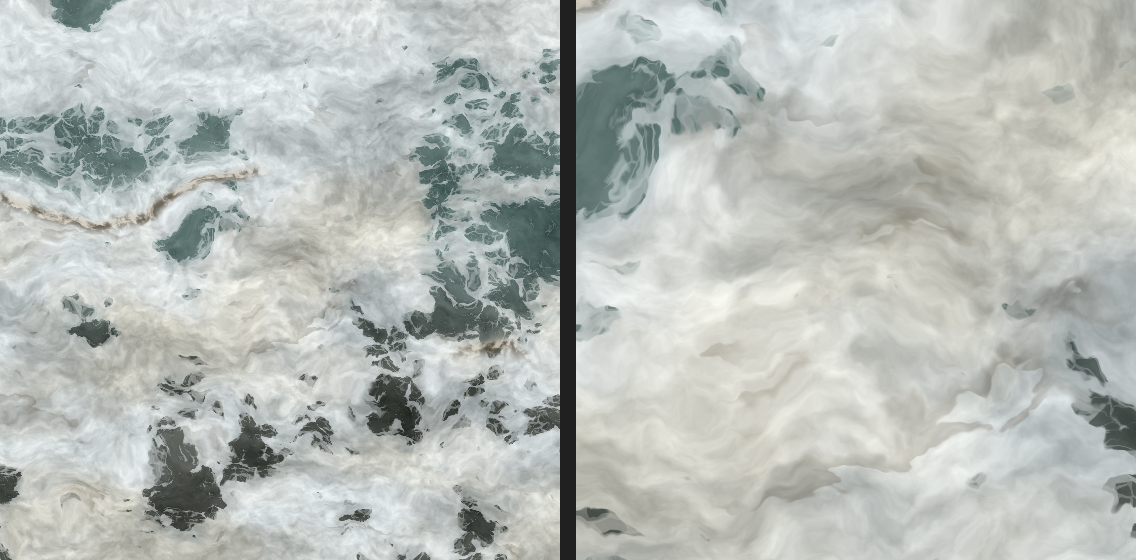
Left: the whole. Right: its middle third, enlarged.
A Shadertoy shader for this texture:

```glsl
// Churning sea foam seen from above: pale, slightly sandy froth torn open
// over teal and murky water. Cellular noise draws the lace, layered noise
// warps it and shades the froth; two curved crests carry brown spray.

vec2 hash2(vec2 p) {
    vec3 h = fract(p.xyx * vec3(0.1031, 0.1030, 0.0973));
    h += dot(h, h.yzx + 33.33);
    return fract((h.xx + h.yz) * h.zy);
}

// Distance from the cell borders, where the foam strands lie
float lace(vec2 p) {
    vec2 id = floor(p), f = fract(p), d = vec2(9.0);
    for (int y = -1; y <= 1; y++)
    for (int x = -1; x <= 1; x++) {
        vec2 o = vec2(x, y);
        float r = length(o + hash2(id + o + 57.0) - f);
        d = r < d.x ? vec2(r, d.x) : vec2(d.x, min(d.y, r));
    }
    return d.y - d.x;
}

float smoothNoise(vec2 p) {
    vec2 i = floor(p), f = fract(p), u = f * f * (3.0 - 2.0 * f);
    return mix(mix(hash2(i).x, hash2(i + vec2(1, 0)).x, u.x),
               mix(hash2(i + vec2(0, 1)).x, hash2(i + vec2(1, 1)).x, u.x), u.y);
}

// Layered noise, roughly -1 to 1
float layers(vec2 p) {
    float sum = 0.0, amp = 1.0;
    p += 31.0;
    for (int i = 0; i < 6; i++) {
        sum += amp * (smoothNoise(p) - 0.5);
        p = mat2(1.9, 0.6, -0.6, 1.9) * p + 7.3;
        amp *= 0.54;
    }
    return sum;
}

float gap(float d, float t) {
    return smoothstep(t, t + 0.12, d);
}

// Ragged ridge around height h, limited to x between a and b
float crest(float h, float x, float a, float b) {
    return exp(-h * h / 0.00013) * smoothstep(a - 0.05, a + 0.03, x)
         * (1.0 - smoothstep(b - 0.1, b, x));
}

void mainImage(out vec4 fragColor, in vec2 fragCoord) {
    vec2 p = fragCoord / iResolution.xy;
    vec2 q = p + 0.045 * vec2(layers(p * 7.0), layers(p * 8.0 + 40.0));
    vec2 m = mix(p, q, 0.7);
    float clump = layers(q * vec2(6.0, 7.0) + 3.0);
    float patches = layers(q * vec2(13.0, 17.0) + 60.0);
    vec2 streak = q * vec2(6.0, 11.0) + 90.0;
    float tone = layers(streak);
    float relief = tone - layers(streak + vec2(0.05, 0.13));
    float grain = layers(q * vec2(75.0, 100.0));

    // Heights above the two breaking crests
    float hLeft = m.y - 0.655 + 0.04 * cos(9.0 * (m.x - 0.15));
    float hRight = m.y - 0.385 + 4.0 * (m.x - 0.87) * (m.x - 0.87);

    // Open water: left pool, right channel and scattered tears
    float pool = smoothstep(0.01, 0.08, hLeft) * (1.0 - smoothstep(0.78, 0.83, m.y))
               * (1.0 - smoothstep(0.38, 0.47, m.x));
    float channel = smoothstep(0.72, 0.80, m.x) * smoothstep(0.39, 0.46, m.y)
                  * (1.0 - smoothstep(-0.04, 0.04, m.y - 0.95 + 0.6 * (m.x - 0.72)));
    float lower = 1.0 - smoothstep(0.1, 0.6, m.y);
    float rim = lower * max(1.0 - smoothstep(0.03, 0.12, m.x), smoothstep(0.5, 0.9, m.x));
    float tears = smoothstep(0.05, 0.7, clump + 0.35 * patches - 0.1 + 0.2 * lower + 0.22 * rim);
    float open = max(pool * (0.95 + 0.4 * patches), channel * (0.82 + 0.75 * patches));
    open = clamp(max(open, tears), 0.0, 1.0);

    // Ragged strands of foam thin out as the water opens
    float t = mix(0.85, -0.08, open);
    float fray = 0.22 * grain + 0.2 * patches;
    float hole = gap(lace(q * vec2(20.0, 30.0)) + fray, t);
    hole *= mix(0.4, 1.0, gap(lace(q * vec2(42.0, 60.0) + 9.0) + fray, t * 0.7));
    hole *= mix(0.65, 1.0, gap(lace(q * vec2(85.0, 115.0)) + fray, t * 0.5));

    // Froth: cool white to grey, with sandy patches
    vec3 foam = mix(vec3(0.68, 0.71, 0.715), vec3(0.85, 0.88, 0.89),
                    smoothstep(-0.6, 0.25, tone));
    float sand = smoothstep(-0.3, 0.5, layers(q * vec2(3.0, 5.0) + 20.0) + 0.15 * lower);
    sand *= 1.0 - 0.7 * smoothstep(0.6, 0.9, m.y);
    foam *= mix(vec3(1.0), vec3(1.0, 0.96, 0.90), sand);
    foam += 0.16 * relief + 0.11 * grain;

    // Folds: dark on one side of a sharp edge
    float fold = layers(q * vec2(4.0, 9.0) + 70.0);
    fold = smoothstep(0.0, 0.02, fold) * (1.0 - smoothstep(0.02, 0.16, fold));
    foam -= vec3(0.10, 0.115, 0.13) * fold * smoothstep(-0.1, 0.3, patches);

    // Water: teal above, murky below, veiled by thin bubbles
    vec3 water = mix(vec3(0.31, 0.325, 0.305), vec3(0.37, 0.46, 0.45),
                     smoothstep(0.3, 0.6, m.y));
    water += 0.14 * tone + 0.12 * relief + 0.07 * grain - 0.05 * smoothstep(0.6, 1.0, open);
    vec3 veil = mix(water, vec3(0.80, 0.84, 0.85), 0.6) + 0.12 * grain;
    vec3 color = mix(foam, veil, 0.65 * smoothstep(0.1, 0.9, open));
    color = mix(color, water, hole);

    // White wash behind the left crest, then brown spray on both
    float wash = smoothstep(0.0, 0.02, hLeft) * (1.0 - smoothstep(0.02, 0.1, hLeft))
               * (1.0 - smoothstep(0.3, 0.48, m.x));
    color = mix(color, vec3(0.78, 0.82, 0.82) + 0.25 * grain, 0.6 * wash);
    float spray = max(crest(hLeft, m.x, 0.0, 0.5), crest(hRight, m.x, 0.82, 0.98));
    vec3 brown = mix(vec3(0.36, 0.32, 0.26), vec3(0.82, 0.79, 0.73),
                     smoothstep(-0.4, 0.3, grain + 25.0 * min(hLeft > -0.05 ? hLeft : hRight, 0.02)));
    color = mix(color, brown, 0.85 * spray);

    fragColor = vec4(clamp(color, 0.0, 1.0), 1.0);
}
```
